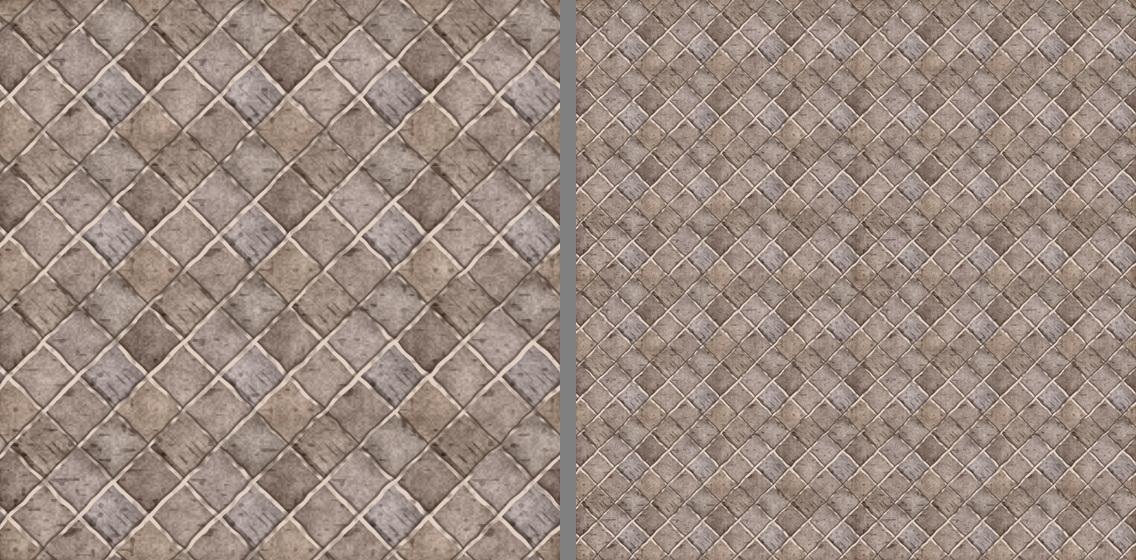
Left: one tile. Right: repeated 2 by 2.
Write a Shadertoy shader that draws this texture.

```glsl
// Weathered diamond stone tiles with pale, unevenly worn joints.

const float TILES = 8.0;          // diamonds across and down
const float REPEATS = 4.0;        // repeats of the eight-tile group per side
const vec2 GRID_OFFSET = vec2(0.125, 0.615);
const float JOINT_THIN = 0.013;   // half widths, in tile units
const float JOINT_WIDE = 0.027;
const float SOFTNESS = 0.016;
const float WOBBLE = 0.035;
const float UNIQUE_WEAR = 0.35;   // share of wear that differs between groups
const float MOTTLE = 0.46;
const float GRAIN = 0.13;
const float SPECK = 0.17;
const float STREAK = 0.20;
const float LIFT = 0.035;
const vec3 JOINT_LIGHT = vec3(0.89, 0.82, 0.77);
const vec3 JOINT_DARK = vec3(0.27, 0.21, 0.18);

// Stone colours of one group, two per row, from the bottom row up
const vec3 STONE[8] = vec3[8](
    vec3(0.63, 0.56, 0.52), vec3(0.59, 0.54, 0.525),
    vec3(0.54, 0.47, 0.43), vec3(0.65, 0.585, 0.56),
    vec3(0.57, 0.50, 0.455), vec3(0.60, 0.54, 0.505),
    vec3(0.66, 0.58, 0.52), vec3(0.62, 0.55, 0.515));

float hash(vec2 p) {
    return fract(sin(dot(p, vec2(127.1, 311.7))) * 43758.5453);
}

// Value noise that wraps after a whole number of cells
float noise(vec2 p, vec2 period) {
    vec2 i = floor(p), f = fract(p);
    f = f * f * (3.0 - 2.0 * f);
    float a = hash(mod(i, period));
    float b = hash(mod(i + vec2(1, 0), period));
    float c = hash(mod(i + vec2(0, 1), period));
    float d = hash(mod(i + vec2(1, 1), period));
    return mix(mix(a, b, f.x), mix(c, d, f.x), f.y);
}

float fbm(vec2 uv, float repeats) {
    float sum = 0.0, weight = 0.5, total = 0.0, cells = 24.0;
    for (int k = 0; k < 4; k++) {
        sum += weight * noise(uv * cells, vec2(cells / repeats));
        total += weight;
        weight *= 0.62;
        cells *= 2.0;
    }
    return sum / total;
}

// Signed distance to the nearest joint of one diagonal family
float jointDistance(float t) {
    return (fract(t + 0.5) - 0.5) * 0.7071;
}

// Random value of a joint segment, from its midpoint on the wrapped grid
float segmentHash(float a, float b) {
    return hash(mod(vec2(a + b, a - b) * 2.0, TILES * 4.0) + 7.0);
}

// Dark lip on one side, pale mortar in the middle
vec3 drawJoint(vec3 color, float d, float strength, float wear, float px) {
    float width = mix(JOINT_THIN, JOINT_WIDE, strength);
    float soft = max(SOFTNESS, px);
    float lip = 1.0 - smoothstep(width, width + 2.0 * soft, abs(d - width * 0.9));
    float core = 1.0 - smoothstep(width - soft * 0.5, width + soft, abs(d));
    color = mix(color, JOINT_DARK, lip * mix(0.75, 0.5, strength));
    float cover = clamp(strength * 0.8 + 0.3 + (wear - 0.5) * 1.1, 0.0, 1.0);
    return mix(color, JOINT_LIGHT, core * cover);
}

void mainImage(out vec4 fragColor, in vec2 fragCoord) {
    vec2 uv = fragCoord / iResolution.xy;
    vec2 q = uv * TILES - GRID_OFFSET;
    vec2 diag = vec2(q.x + q.y, q.x - q.y);
    float px = TILES / iResolution.y;

    // Tile identity and its colour
    vec2 cell = floor(diag);
    vec2 center = vec2(cell.x + cell.y + 1.0, cell.x - cell.y) * 0.5;
    float row = mod(cell.x - cell.y, 4.0);
    float column = mod(floor(center.x), 2.0);
    vec3 color = STONE[int(row * 2.0 + column + 0.5)] + LIFT;
    color += 0.04 * (hash(mod(center * 2.0, TILES * 2.0)) - 0.5);

    // Mottling and grain
    float wear = mix(fbm(uv, REPEATS), fbm(uv, 1.0), UNIQUE_WEAR);
    color += MOTTLE * (wear - 0.5);
    color += GRAIN * (noise(uv * 256.0, vec2(256.0)) - 0.5);

    // Flattened dark pits
    vec2 pitCells = vec2(72.0, 112.0);
    float pits = mix(noise(uv * pitCells, pitCells / REPEATS),
                     noise(uv * pitCells, pitCells), UNIQUE_WEAR * 0.5);
    color -= SPECK * smoothstep(0.72, 0.92, pits);

    // Diagonal scratches on two tiles of each group
    float scratched = float(row < 0.5 && column > 0.5) + float(row == 2.0 && column < 0.5);
    float scratch = noise(diag * vec2(16.0, 3.0), vec2(32.0, 6.0));
    color -= STREAK * scratched * (smoothstep(0.4, 0.95, scratch) - 0.25);

    // Joints are brightest in one band of each group
    float band = 0.5 + 0.5 * cos(3.14159265 * (q.y - 0.15));
    float bend = WOBBLE * (noise(uv * 48.0, vec2(48.0)) - 0.5);
    vec2 d = vec2(jointDistance(diag.x), jointDistance(diag.y)) + bend;
    vec2 near = floor(diag + 0.5);
    vec2 variation = vec2(segmentHash(near.x, cell.y + 0.5),
                          segmentHash(cell.x + 0.5, near.y)) - 0.5;
    vec2 strength = clamp(mix(vec2(0.1, 0.4), vec2(1.0), band) + 0.3 * variation, 0.0, 1.0);

    // Soft grime towards the edges, then both families of joints
    float edge = min(abs(d.x), abs(d.y));
    color -= mix(0.09, 0.17, band) * exp(-edge / 0.07);
    float chips = noise(uv * 96.0, vec2(96.0));
    color = drawJoint(color, d.x, strength.x, chips, px);
    color = drawJoint(color, -d.y, strength.y, chips, px);

    fragColor = vec4(color, 1.0);
}
```
